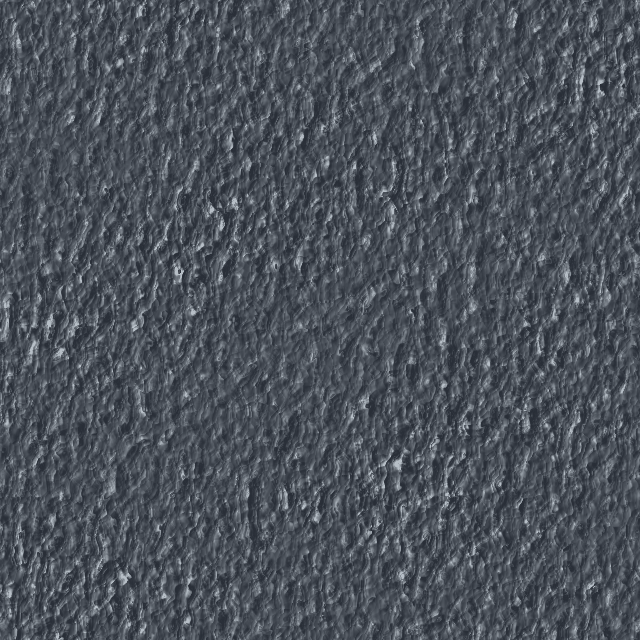
Give the GLSL for this texture, as a WebGL 1 fragment shader.

```glsl
precision highp float;
// Rough slate-grey embossed surface, lit from the upper left.

uniform vec2 u_resolution;

const vec3 SHADOW = vec3(0.150, 0.172, 0.208);
const vec3 HIGHLIGHT = vec3(0.570, 0.600, 0.632);
const vec2 LIGHT_ACROSS = vec2(0.95, -0.31); // direction the light travels
const vec2 STRETCH = vec2(1.0, 0.8);         // grains slightly taller than wide
const float COARSE = 48.0;                   // grains across the canvas
const float MEDIUM = 85.0;
const float FINE = 150.0;
const vec3 LAYER_WEIGHTS = vec3(0.9, 1.0, 0.75);
const float WARP = 0.008;                    // how far big grains bend small ones
const float CREASE = 10.0;                   // sharpness of ridges between grains
const float CONTRAST = 2.2;
const float SKEW = 0.18;                     // favours rare, bright highlights
const float MID_TONE = 0.35;
const float TONE_SPREAD = 0.21;

vec3 hash3(vec2 cell) {
  vec3 q = fract(cell.xyx * vec3(0.1031, 0.1030, 0.0973));
  q += dot(q, q.yxz + 33.33);
  return fract((q.xxy + q.yzz) * q.zyx);
}

// Slope of soft cellular noise: hollows of random depth with raised creases.
vec2 grainSlope(vec2 p) {
  vec2 cell = floor(p);
  vec2 local = fract(p);
  vec2 slope = vec2(0.0);
  float total = 0.0;
  for (int y = -1; y <= 1; y++) {
    for (int x = -1; x <= 1; x++) {
      vec2 neighbour = vec2(float(x), float(y));
      vec3 seed = hash3(cell + neighbour);
      vec2 away = local - neighbour - seed.xy;
      float weight = exp(-CREASE * dot(away, away));
      slope += away * weight * mix(0.2, 1.8, seed.z);
      total += weight;
    }
  }
  return slope / max(total, 0.00001);
}

// Slow drift between calmer and rougher areas.
float roughness(vec2 p) {
  float drift = sin(p.x * 9.0 + 2.0 * sin(p.y * 6.0))
              + sin(p.y * 13.0 - p.x * 5.0 + 1.7);
  return 1.0 + 0.1 * drift;
}

void main() {
  vec2 uv = gl_FragCoord.xy / min(u_resolution.x, u_resolution.y);
  vec2 p = uv * STRETCH;

  // Three grain sizes, each bent by the larger ones.
  vec2 coarse = grainSlope(p * COARSE + 11.3);
  p += coarse * WARP;
  vec2 medium = grainSlope(p * MEDIUM + 47.9);
  p += medium * WARP * 0.5;
  vec2 fine = grainSlope(p * FINE + 83.1);
  vec2 slope = coarse * LAYER_WEIGHTS.x + medium * LAYER_WEIGHTS.y
             + fine * LAYER_WEIGHTS.z;

  // Side light, skewed so that highlights reach further than shadows.
  float lit = dot(slope, LIGHT_ACROSS) * CONTRAST * roughness(uv);
  float tone = MID_TONE + TONE_SPREAD * (lit + SKEW * (lit * lit - 1.0));
  gl_FragColor = vec4(mix(SHADOW, HIGHLIGHT, clamp(tone, -0.2, 1.35)), 1.0);
}
```
